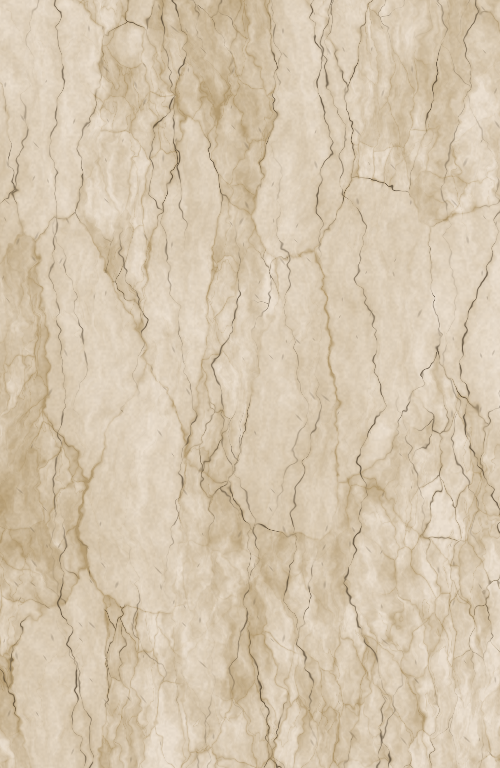
Reproduce this texture procedurally as a WebGL 2 fragment shader.

```glsl
#version 300 es
precision highp float;
// Cream breccia marble: tall pale clasts in an ochre matrix, cut by steep crinkled veins.

#define CLAST_SCALE vec2(9.8, 3.7)
#define CHIP_SCALE vec2(31.0, 13.0)
#define CLAST_SHARE 0.38
#define VEIN_COUNT 14
#define VEIN_WIDTH 0.0008
#define VEIN_STRENGTH 0.74
#define STAIN_CONTRAST 0.95
#define PALE vec3(0.900, 0.850, 0.783)
#define OCHRE vec3(0.730, 0.640, 0.492)
#define DARK vec3(0.300, 0.245, 0.175)

uniform vec2 u_resolution;
out vec4 fragColor;

float hash(vec2 p) {
    vec3 q = fract(p.xyx * 0.1031);
    q += dot(q, q.yzx + 33.33);
    return fract((q.x + q.y) * q.z);
}

float noise(vec2 p) {
    vec2 i = floor(p), f = fract(p);
    f = f * f * (3.0 - 2.0 * f);
    return mix(mix(hash(i), hash(i + vec2(1, 0)), f.x),
               mix(hash(i + vec2(0, 1)), hash(i + vec2(1, 1)), f.x), f.y);
}

float fbm(vec2 p) {
    float sum = 0.0, amp = 0.516;
    for (int i = 0; i < 5; i++) {
        sum += amp * noise(p);
        p = mat2(1.9, 0.5, -0.5, 1.9) * p + 17.3;
        amp *= 0.5;
    }
    return sum;
}

vec2 site(vec2 cell) {
    return cell + 0.5 + 0.9 * (vec2(hash(cell + 61.0), hash(cell + 143.0)) - 0.5);
}

// Voronoi cells: x = distance to the border in canvas units, y = random id
vec2 fragments(vec2 p, vec2 scale) {
    vec2 q = p * scale, base = floor(q), toNearest = vec2(0), owner = base;
    float nearest = 9.0, edge = 9.0;
    for (int j = -1; j <= 1; j++)
    for (int i = -1; i <= 1; i++) {
        vec2 cell = base + vec2(i, j), r = site(cell) - q;
        if (dot(r, r) < nearest) {
            nearest = dot(r, r);
            toNearest = r;
            owner = cell;
        }
    }
    for (int j = -2; j <= 2; j++)
    for (int i = -2; i <= 2; i++) {
        vec2 r = site(base + vec2(i, j)) - q, across = r - toNearest;
        if (dot(across, across) > 0.0001) {
            vec2 n = normalize(across);
            edge = min(edge, dot(0.5 * (r + toNearest), n) / length(n * scale));
        }
    }
    return vec2(edge, hash(owner + 7.0));
}

// Steep wandering cracks: x = dark core, y = ochre halo
vec2 veins(vec2 p, float width, float px) {
    vec2 sum = vec2(0);
    for (int i = 0; i < VEIN_COUNT; i++) {
        float s = float(i) * 13.7 + 3.0;
        float x = (float(i) + hash(vec2(s, 5.0))) / float(VEIN_COUNT) * width;
        x += 0.12 * (hash(vec2(s, 9.0)) - 0.5) * (p.y - 0.5);
        x += 0.075 * (noise(vec2(p.y * 4.0, s)) - 0.5);
        x += 0.026 * (noise(vec2(p.y * 17.0, s + 2.0)) - 0.5);
        x += 0.011 * (noise(vec2(p.y * 55.0, s + 4.0)) - 0.5);
        x += 0.005 * (noise(vec2(p.y * 130.0, s + 5.0)) - 0.5);
        float d = abs(p.x - x);
        float run = smoothstep(0.30, 0.80, noise(vec2(p.y * 5.0, s + 6.0)));
        float broken = smoothstep(0.15, 0.85, noise(vec2(p.y * 75.0, s + 8.0)));
        float w = max(VEIN_WIDTH * (0.4 + broken), 0.45 * px);
        sum.x = max(sum.x, run * (0.2 + 0.8 * broken) * exp(-d * d / (w * w)));
        sum.y = max(sum.y, (0.2 + 0.8 * run) * exp(-d / 0.0035));
    }
    return sum;
}

// Sparse short flecks of varied lean
float flecks(vec2 p, float px) {
    vec2 scale = vec2(55, 40), g = p * scale, cell = floor(g);
    vec2 d = (fract(g) - 0.3 - 0.4 * vec2(hash(cell), hash(cell + 31.0))) / scale;
    d.x += (1.6 * hash(cell + 12.0) - 0.5) * d.y;
    float r = length(d / vec2(0.0009, 0.0024)) / mix(0.5, 1.2, hash(cell + 53.0));
    return step(0.85, hash(cell + 77.0)) * (1.0 - smoothstep(0.4, 1.0 + px / 0.0009, r));
}

void main() {
    float px = 1.0 / u_resolution.y;
    vec2 p = gl_FragCoord.xy * px;
    float width = u_resolution.x * px;

    // Warped space gives ragged, bent borders
    vec2 bend = vec2(fbm(p * vec2(9, 6)), fbm(p * vec2(9, 6) + 37.0)) - 0.5;
    vec2 ragged = vec2(noise(p * 80.0), noise(p * 80.0 + 19.0)) - 0.5;
    ragged += 0.6 * vec2(noise(p * 170.0 + 3.0), noise(p * 170.0 + 29.0)) - 0.3;
    vec2 q = p + bend * vec2(0.060, 0.10) + ragged * 0.0065;

    vec2 clast = fragments(q + 2.0, CLAST_SCALE);
    vec2 chip = fragments(q + bend * 0.04 + 5.0, CHIP_SCALE);
    float isClast = step(1.0 - CLAST_SHARE, clast.y) * smoothstep(0.0, 0.004, clast.x);

    // Matrix and clast tone, 0 = pale, 1 = ochre
    float stain = fbm(p * vec2(9, 3.2) + 11.0) - 0.5;
    float streak = fbm(q * vec2(66, 22)) - 0.5;
    float fibre = fbm(q * vec2(150, 60) + 9.0) - 0.5;
    float patchy = smoothstep(0.35, 0.65, noise(p * vec2(15, 8) + 41.0));
    float middle = exp(-pow((p.x / width - 0.48) / 0.2, 2.0)) * smoothstep(0.1, 0.7, p.y);
    float matrix = 0.34 + STAIN_CONTRAST * stain + 0.95 * streak + 0.10 * middle
        + 0.26 * (chip.y - 0.5) * smoothstep(0.0, 0.003, chip.x)
        + (0.10 + 0.36 * patchy) * exp(-chip.x / 0.0014);
    float body = 0.19 + 0.5 * stain + 0.36 * streak + 0.25 * (clast.y - 0.75);
    float tone = mix(matrix, body, isClast * 0.92);

    // Ochre seams and hairline web
    float web = abs(fbm(q * vec2(26, 8) + 71.0) - 0.5);
    tone += 0.32 * patchy * (1.0 - 0.65 * isClast) * exp(-web / 0.008);
    tone += (0.14 + 0.32 * patchy) * exp(-clast.x / 0.0019);
    vec2 vein = veins(p + ragged * 0.004, width, px);
    tone += 0.28 * vein.y + (0.55 - 0.2 * isClast) * fibre;
    vec3 color = mix(PALE, OCHRE, clamp(tone, -0.06, 1.15));

    // Dark cracks along veins, clast borders and clustered chip borders
    float hairline = max(0.0007, 0.45 * px);
    float broken = smoothstep(0.25, 0.75, noise(p * 70.0 + 23.0));
    float clastRun = smoothstep(0.52, 0.80, noise(p * vec2(12, 9) + 91.0));
    float chipRun = smoothstep(0.56, 0.85, noise(p * vec2(14, 5) + 57.0)) * (1.0 - isClast);
    float crack = max(clastRun * exp(-pow(clast.x / hairline, 2.0)),
                      0.75 * chipRun * exp(-pow(chip.x / hairline, 2.0)));
    float dark = max(vein.x, (0.2 + 0.8 * broken) * crack) * VEIN_STRENGTH;
    color = mix(color, DARK, max(dark, 0.20 * flecks(p + bend * 0.02, px)));

    // Fine stone grain
    color += 0.034 * (noise(p * 330.0) - 0.5);
    fragColor = vec4(color, 1.0);
}
```
